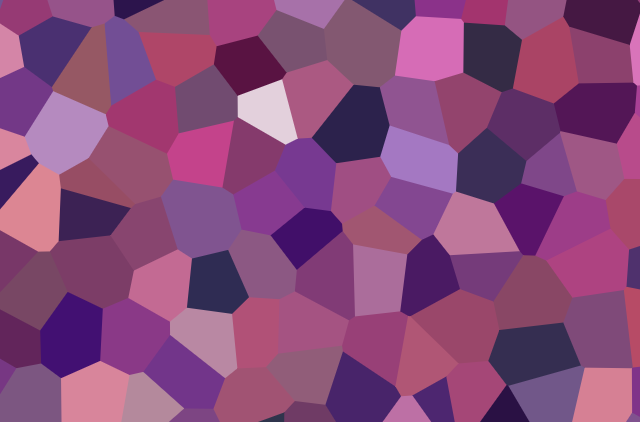
A WebGL 1 fragment shader for this background:

```glsl
precision highp float;

// A mosaic of flat, sharp-edged Voronoi cells in plum, violet and rose.
// Seeds come from a jittered grid; each cell takes a palette tone by area
// share, varied slightly, and borders are blended over one pixel.

uniform vec2 u_resolution;

#define ROWS 7.5                             // cells along the canvas height
#define JITTER 0.88                          // 0 = square grid, 1 = fully loose
#define SEED vec2(37.0, 71.0)                // selects another arrangement
#define SHUFFLE 0.35                         // disorder of the tone sequence
#define VARIATION vec3(0.12, 0.075, 0.10)    // colour spread inside one tone
#define PLUM   vec3(0.55, 0.27, 0.49)
#define VIOLET vec3(0.28, 0.13, 0.35)
#define ORCHID vec3(0.76, 0.48, 0.67)
#define ROSE   vec3(0.66, 0.31, 0.48)
#define BLUSH  vec3(0.91, 0.74, 0.86)
#define INK    vec3(0.00, 0.00, 0.12)

// Three independent random values in 0..1 for a grid cell
vec3 hash3(vec2 cell) {
  vec3 q = fract(cell.xyx * vec3(0.1031, 0.1030, 0.0973));
  q += dot(q, q.yxz + 33.33);
  return fract((q.xxy + q.yzz) * q.zyx);
}

vec2 seedPoint(vec2 cell) {
  return cell + 0.5 + JITTER * (hash3(cell + SEED).xy - 0.5);
}

// Tone for a rank in 0..1; the thresholds are cumulative area shares
vec3 paletteTone(float rank) {
  vec3 tone = PLUM;
  tone = mix(tone, VIOLET, step(0.48, rank));
  tone = mix(tone, ORCHID, step(0.77, rank));
  tone = mix(tone, ROSE, step(0.87, rank));
  tone = mix(tone, BLUSH, step(0.96, rank));
  return mix(tone, INK, step(0.988, rank));
}

// An additive sequence keeps the shares even; the hash hides its order
vec3 cellColor(vec2 cell) {
  float order = dot(cell, vec2(0.7549, 0.5698));
  float rank = fract(order + SHUFFLE * hash3(cell + SEED).z);
  vec3 tone = paletteTone(rank);
  vec3 offset = 2.0 * hash3(cell + SEED.yx + 113.0) - 1.0;
  float isColored = step(0.1, tone.r);
  return clamp(tone + VARIATION * offset * isColored, 0.0, 1.0);
}

void main() {
  vec2 p = gl_FragCoord.xy / u_resolution.y * ROWS;
  float pixel = ROWS / u_resolution.y;
  vec2 home = floor(p);

  // Find the nearest and second nearest seeds
  vec2 nearCell = home, nextCell = home;
  vec2 nearSeed = p, nextSeed = p;
  float nearSq = 100.0, nextSq = 100.0;
  for (int j = -2; j <= 2; j++) {
    for (int i = -2; i <= 2; i++) {
      vec2 cell = home + vec2(float(i), float(j));
      vec2 seed = seedPoint(cell);
      vec2 delta = seed - p;
      float sq = dot(delta, delta);
      if (sq < nearSq) {
        nextSq = nearSq; nextCell = nearCell; nextSeed = nearSeed;
        nearSq = sq; nearCell = cell; nearSeed = seed;
      } else if (sq < nextSq) {
        nextSq = sq; nextCell = cell; nextSeed = seed;
      }
    }
  }

  // Distance to the shared border gives the pixel coverage
  float gap = max(length(nextSeed - nearSeed), 0.0001);
  float border = 0.5 * (nextSq - nearSq) / gap;
  float coverage = clamp(0.5 + border / pixel, 0.5, 1.0);

  vec3 color = mix(cellColor(nextCell), cellColor(nearCell), coverage);
  gl_FragColor = vec4(color, 1.0);
}
```
